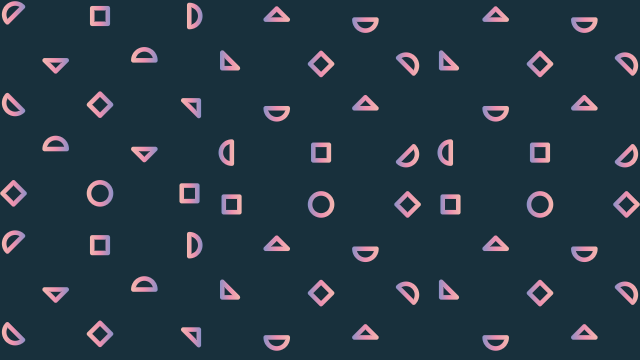
Write a WebGL 1 fragment shader that draws this pattern.

```glsl
precision highp float;

uniform vec2 u_resolution;

// Lengths are in grid steps
#define STEPS_HIGH 8.12
#define TILE vec2(4.938, 5.169)
#define PIVOT vec2(4.749, 3.634)
#define MIDDLE_COLUMN 2.493
#define FIRST_ROW 0.125
#define RADIUS 0.248
#define HALF_STROKE 0.0515
#define NAVY vec3(0.094, 0.188, 0.237)
#define LILAC vec3(0.56, 0.57, 0.78)
#define PINK vec3(0.93, 0.57, 0.69)
#define PEACH vec3(0.95, 0.72, 0.69)

const float CIRCLE = 0.0;
const float DIAMOND = 1.0;
const float TRIANGLE = 2.0;
const float HALF_DISC = 3.0;

// Kind, clockwise eighth turns from upright, and offset of the shape in a cell
vec4 shapeAt(float column, float row) {
    bool left = column < -0.5;
    bool right = column > 0.5;
    if (row < 0.5) {
        if (left) return vec4(DIAMOND, 1.0, -0.019, 0.0);
        if (right) return vec4(DIAMOND, 0.0, -0.049, 0.0);
        return vec4(CIRCLE, 0.0, 0.0, 0.0);
    }
    if (row < 1.5) return left ? vec4(TRIANGLE, 0.0, 0.0, 0.0) : vec4(HALF_DISC, 4.0, 0.0, 0.0);
    if (row < 2.5) {
        if (left) return vec4(TRIANGLE, 5.0, -0.053, 0.079);
        if (right) return vec4(HALF_DISC, 1.0, -0.086, -0.039);
        return vec4(DIAMOND, 0.0, 0.0, 0.0);
    }
    if (row < 3.5) return left ? vec4(HALF_DISC, 4.0, 0.0, 0.0) : vec4(TRIANGLE, 0.0, 0.0, 0.0);
    if (left) return vec4(HALF_DISC, 6.0, -0.013, 0.0);
    if (right) return vec4(HALF_DISC, 3.0, -0.086, -0.034);
    return vec4(DIAMOND, 1.0, 0.0, 0.0);
}

// Distance to the segment from (RADIUS, 0) to (0, RADIUS)
float slantDistance(vec2 p) {
    float t = clamp((p.y - p.x + RADIUS) / (2.0 * RADIUS), 0.0, 1.0);
    return length(p - RADIUS * vec2(1.0 - t, t));
}

// Distance to the centre line of an upright shape
float outlineDistance(vec2 p, float kind) {
    float ring = abs(length(p) - RADIUS);
    if (kind == CIRCLE) return ring;
    if (kind == DIAMOND) return slantDistance(abs(p));
    float base = length(vec2(max(abs(p.x) - RADIUS, 0.0), p.y));
    if (kind == TRIANGLE) return min(base, slantDistance(vec2(abs(p.x), p.y)));
    return p.y > 0.0 ? min(base, ring) : base;
}

// Three-stop gradient over the width of a shape facing a direction
vec3 strokeColour(float x, float kind, vec2 facing) {
    vec2 reach = vec2(-facing.x, facing.x);
    if (kind == HALF_DISC) reach = step(0.01, reach);
    reach = max(reach, vec2(abs(facing.y))) * RADIUS + HALF_STROKE;
    float t = clamp((x + reach.x) / (reach.x + reach.y), 0.0, 1.0);
    vec3 colour = mix(LILAC, PINK, clamp(2.0 * t, 0.0, 1.0));
    return mix(colour, PEACH, clamp(2.0 * t - 1.0, 0.0, 1.0));
}

void main() {
    vec2 p = gl_FragCoord.xy / u_resolution.y * STEPS_HIGH - PIVOT;

    // Tiles left of the pivot are turned by half a revolution
    if (p.x < 0.0) p = -p;

    // Five by five cells in each tile, rows counted downwards
    vec2 q = vec2(mod(p.x, TILE.x) - MIDDLE_COLUMN,
                  mod(0.5 - FIRST_ROW - p.y, TILE.y) - 0.5);
    float column = clamp(floor(q.x + 0.5), -2.0, 2.0);
    float row = clamp(floor(q.y + 0.5), 0.0, 4.0);
    vec3 colour = NAVY;

    // Shapes fill alternate cells
    if (mod(column + row, 2.0) < 0.5) {
        vec4 shape = shapeAt(column, row);
        vec2 local = vec2(q.x - column, row - q.y) - shape.zw;
        float angle = radians(45.0 * shape.y);
        vec2 facing = vec2(sin(angle), cos(angle));
        vec2 upright = vec2(dot(local, vec2(facing.y, -facing.x)), dot(local, facing));
        float edge = outlineDistance(upright, shape.x) - HALF_STROKE;
        float coverage = clamp(0.5 - edge * u_resolution.y / STEPS_HIGH, 0.0, 1.0);
        colour = mix(colour, strokeColour(local.x, shape.x, facing), coverage);
    }
    gl_FragColor = vec4(colour, 1.0);
}
```
